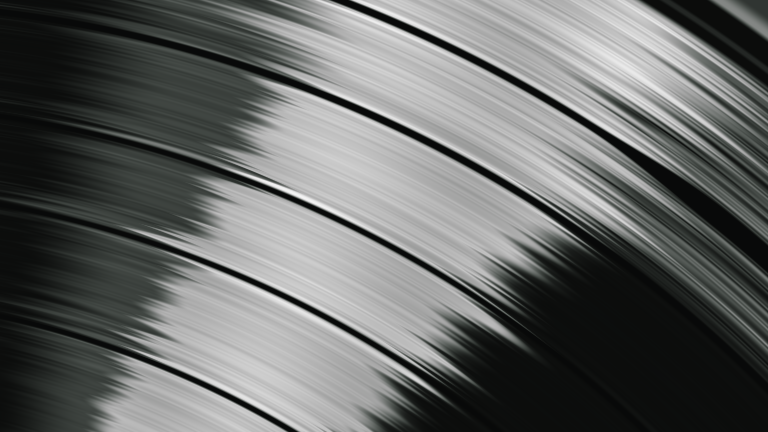
A Shadertoy shader for this texture:

```glsl
// Close view of a glossy grooved disc: concentric ridges around a hub far below
// the canvas, crossed by a fan of soft light. Polar coordinates give the bands;
// layered sines along the radius give the fine streaks and ragged light edges.

const vec2  HUB = vec2(-0.370, -2.030);   // in canvas heights
const float GAPS[5] = float[5](2.296, 2.561, 2.774, 3.025, 3.243);
const float OUTER_START = 3.025;          // radius where the outer bands begin
const float DISC_EDGE = 3.550;
const float RIM_EDGE = 3.638;
const float SQUEEZE = 0.19;               // perspective drift of inner bands
const float GAP_WIDTH = 0.0055;
const float STREAK_FREQ = 92.0;
const float DARK_LEVEL = 0.050;
const float DIM_LEVEL = 0.20;
const float LIGHT_LEVEL = 0.715;
const vec3  SHADOW_TINT = vec3(0.94, 1.04, 0.97);

// Layered, phase-warped sines: about -1 to 1.
float layeredSines(float x, float freq, float seed) {
    float sum = 0.0;
    for (int i = 0; i < 4; i++) {
        sum += sin(x * freq + seed + 2.0 * sin(x * freq * 0.37 + seed * 1.7));
        freq *= 1.79;
        seed += 2.13;
    }
    return sum * 0.4;
}

// Streaks along the arc that slowly change from one pattern to another.
float arcStreaks(float r, float angle, float seed) {
    float a = layeredSines(r, STREAK_FREQ, seed);
    float b = layeredSines(r, STREAK_FREQ * 1.13, seed + 4.7);
    return mix(a, b, 0.5 + 0.5 * sin(angle * 13.0 + seed));
}

// Soft line of given half width.
float line(float d, float halfWidth, float soft) {
    return 1.0 - smoothstep(halfWidth, halfWidth + soft, abs(d));
}

// How ragged the light is at this radius: strongest beside each gap.
float raggedness(float r, float outer) {
    float rough = 0.75 * outer;
    for (int i = 0; i < 5; i++)
        rough = max(rough, exp(-abs(r - GAPS[i] - 0.015) * 17.0));
    return rough;
}

// Fan of light over the disc, before the gaps are cut.
float discLight(float r, float angle, float outer) {
    float rough = raggedness(r, outer);
    float streaks = arcStreaks(r, angle, 0.7);
    float leftAngle = angle + layeredSines(r, 70.0, 3.1) * (0.006 + 0.034 * rough);
    float rightAngle = angle + layeredSines(r, 62.0, 8.4) * (0.007 + 0.043 * rough);

    // Both limits of the fan lean outward with the radius.
    float leftEdge = 0.296 + 0.065 * (r - 2.26);
    float rightEdge = 0.532 + 0.072 * (r - 2.26);
    float leftSoft = mix(0.018, 0.065, outer);
    float rightSoft = mix(0.024, 0.048, outer);
    float lit = smoothstep(leftEdge - leftSoft, leftEdge + 0.018, leftAngle);
    lit *= 1.0 - smoothstep(rightEdge - rightSoft, rightEdge + rightSoft, rightAngle);

    // Dim reflection on the left, and streaky falloff on the outer right.
    float dim = smoothstep(0.17, 0.27, leftAngle + 0.02 * rough);
    dim *= 1.0 - smoothstep(rightEdge - 0.03, rightEdge + 0.05, rightAngle);
    dim += 0.30 * rough * (1.0 - smoothstep(0.10, 0.30, angle)) * max(streaks, 0.0);
    float tail = outer * smoothstep(rightEdge - 0.05, rightEdge + 0.02, angle);
    tail *= 0.24 - 0.35 * (angle - 0.62);

    // Slow sheen inside the fan.
    float sheen = 0.045 * sin(angle * 30.0 - 13.0 + 0.8 * r);
    sheen += 0.025 * sin(r * 23.0 + angle * 9.0);
    sheen += 0.09 * exp(-pow((angle - 0.55) / 0.05, 2.0)) * smoothstep(3.2, 3.45, r);

    float shade = DARK_LEVEL + DIM_LEVEL * dim * (1.0 + 0.35 * streaks * rough);
    shade = mix(shade, LIGHT_LEVEL + sheen, lit);
    shade += tail * (1.0 + 0.8 * streaks) * (1.0 - lit);
    return shade * (1.0 + streaks * (0.045 + 0.075 * rough));
}

void mainImage(out vec4 fragColor, in vec2 fragCoord) {
    vec2 p = fragCoord / iResolution.y - HUB;
    float pixel = 1.0 / iResolution.y;
    float angle = atan(p.x, p.y);         // measured from straight up
    float r = length(p);
    r += SQUEEZE * max(OUTER_START - r, 0.0) * (angle - 0.4);
    float outer = smoothstep(OUTER_START, OUTER_START + 0.06, r);

    float shade = discLight(r, angle, outer);

    // Dark gaps between bands, each with thin bright lips.
    for (int i = 0; i < 5; i++) {
        float d = r - GAPS[i];
        float wide = GAP_WIDTH + (i > 2 ? 0.002 : 0.0);
        if (i == 4) wide += 0.016 * smoothstep(0.56, 0.68, angle);
        float lip = line(d - wide - 0.008, 0.001, 0.004 + pixel);
        lip += 0.6 * line(d + wide + 0.009, 0.001, 0.004 + pixel);
        shade *= 1.0 + 0.18 * lip;
        shade = mix(shade, 0.035, line(d, wide - 0.002, 0.004 + pixel));
    }

    // Dark outer lip, bright rim, and the dim backdrop beyond it.
    float lipShade = 0.045 + 0.10 * line(r - 3.582, 0.002, 0.006 + pixel);
    shade = mix(shade, lipShade, smoothstep(DISC_EDGE - 0.010, DISC_EDGE + 0.006, r));
    float rimShade = mix(0.52, 0.20, smoothstep(RIM_EDGE + 0.012, RIM_EDGE + 0.045, r));
    shade = mix(shade, rimShade, smoothstep(RIM_EDGE - 0.006, RIM_EDGE + 0.008, r));

    shade = clamp(shade, 0.0, 1.0);
    vec3 color = shade * mix(SHADOW_TINT, vec3(1.0), smoothstep(0.1, 0.7, shade));
    fragColor = vec4(color, 1.0);
}
```
